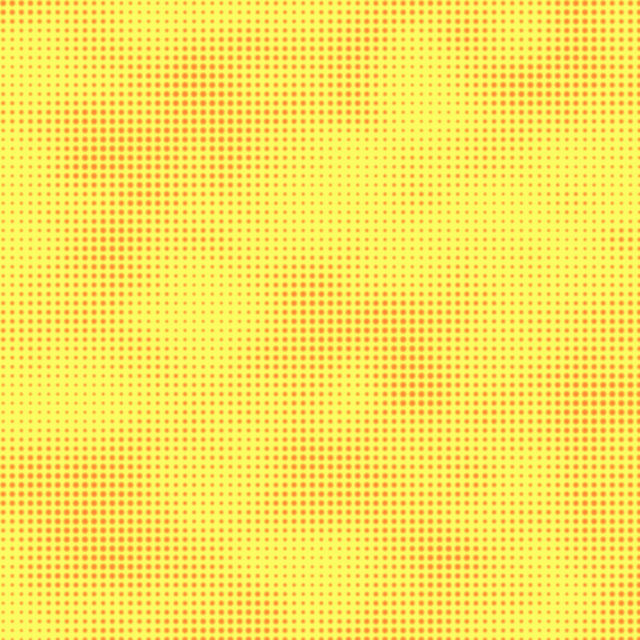
This pattern is drawn by a Shadertoy shader. Its source:

```glsl
// Halftone grid of soft orange dots on yellow, sized by drifting cloudy noise.

const float DOTS_ACROSS = 70.4;
const vec2 FIRST_DOT = vec2(0.35);      // first centre from the top left, in cells
const vec2 CLOUD_SCALE = vec2(6.0, 8.0); // lattice cells across and down
const vec3 GROUND = vec3(0.985, 0.99, 0.38);
const vec3 INK = vec3(1.0, 0.55, 0.20);

float hash(vec2 p) {
    vec3 q = fract(vec3(p.xyx) * 0.1031);
    q += dot(q, q.yzx + 33.33);
    return fract((q.x + q.y) * q.z);
}

float valueNoise(vec2 p) {
    vec2 cell = floor(p);
    vec2 f = fract(p);
    vec2 w = f * f * (3.0 - 2.0 * f);
    float low = mix(hash(cell), hash(cell + vec2(1.0, 0.0)), w.x);
    float high = mix(hash(cell + vec2(0.0, 1.0)), hash(cell + 1.0), w.x);
    return mix(low, high, w.y);
}

// Three octaves, normalised to 0..1
float clouds(vec2 p) {
    float sum = 0.0;
    float weight = 0.5;
    for (int i = 0; i < 3; i++) {
        sum += weight * valueNoise(p);
        p = p * 2.0 + vec2(17.3, 9.1);
        weight *= 0.5;
    }
    return sum / 0.875;
}

// Coverage of a round dot with a blurred rim
float softDot(vec2 offset, float radius, float blur) {
    return 1.0 - smoothstep(radius - blur, radius + blur, length(offset));
}

void mainImage(out vec4 fragColor, in vec2 fragCoord) {
    vec2 uv = fragCoord / iResolution.y;
    vec2 grid = vec2(uv.x, 1.0 - uv.y) * DOTS_ACROSS - FIRST_DOT + 0.5;
    vec2 dotId = floor(grid);
    vec2 offset = fract(grid) - 0.5;

    // One tone sample per dot sets its size
    float tone = clouds(dotId / DOTS_ACROSS * CLOUD_SCALE + vec2(41.0, 23.0));
    float radius = mix(0.13, 0.32, smoothstep(0.2, 0.85, tone));

    // The rim never gets thinner than a pixel
    float blur = max(0.21, DOTS_ACROSS / iResolution.y);
    float coverage = softDot(offset, radius, blur);

    fragColor = vec4(mix(GROUND, INK, coverage), 1.0);
}
```
